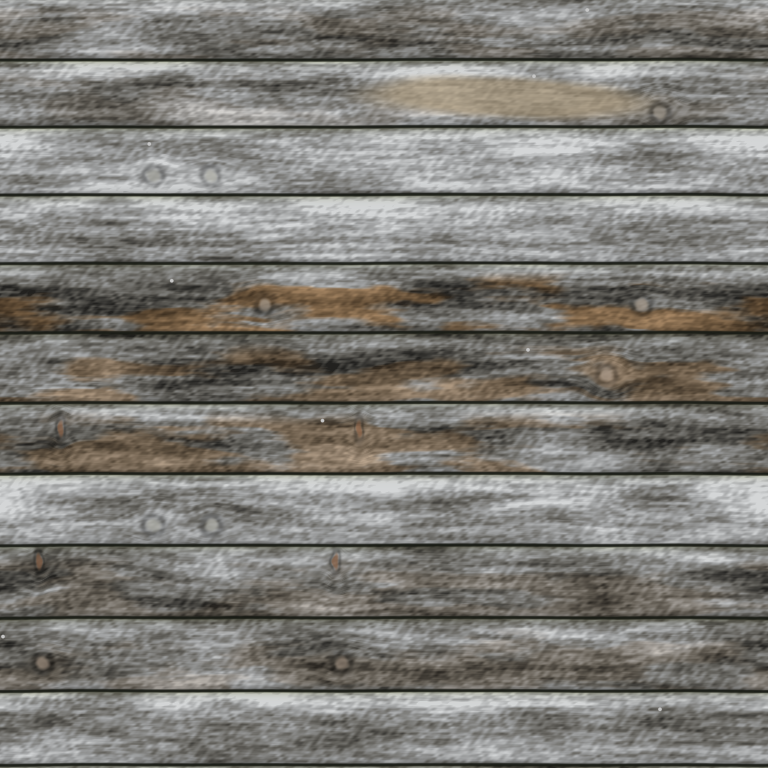
Reproduce this texture procedurally as a Shadertoy shader.

```glsl
// Weathered horizontal timber siding: eleven grey planks with grain, rust-brown stains and knots.
#define PLANKS 11
#define FIRST_SEAM 0.078
#define PLANK_HEIGHT 0.0868
#define HEIGHT_GROWTH 0.0005
#define SEAM_WIDTH 0.0019
#define BLOTCH_AMOUNT 0.62
#define STREAK_AMOUNT 0.44
#define PIT_AMOUNT 0.23
#define KNOT_SIZE 0.013
#define STAIN_COLOR vec3(0.50, 0.37, 0.23)
#define SEAM_COLOR vec3(0.10, 0.11, 0.085)

// Per plank, top to bottom: mean brightness and amount of brown stain.
const float TONE[PLANKS] = float[](0.48, 0.60, 0.62, 0.61, 0.43, 0.44, 0.46, 0.64, 0.46, 0.48, 0.60);
const float STAIN[PLANKS] = float[](0.15, 0.1, 0.0, 0.0, 0.95, 0.65, 0.6, 0.0, 0.2, 0.2, 0.0);

// Per plank knots: first x, height within plank, spacing to the second, redness (x below 0: none).
const vec4 KNOT[PLANKS] = vec4[](
    vec4(-1, 0, 0, 0), vec4(0.86, 0.8, 0, 0.2), vec4(0.2, 0.72, 0.075, 0),
    vec4(-1, 0, 0, 0), vec4(0.345, 0.6, 0.49, 0.3), vec4(0.79, 0.6, 0, 0.4),
    vec4(0.08, 0.37, 0.388, 1), vec4(0.2, 0.72, 0.075, 0), vec4(0.05, 0.22, 0.387, 1),
    vec4(0.055, 0.62, 0.39, 0.4), vec4(-1, 0, 0, 0));

float hash(vec2 p) {
    return fract(sin(dot(p, vec2(127.1, 311.7))) * 43758.5453);
}

// Value noise that wraps across the canvas width.
float noise(vec2 uv, vec2 freq, float seed) {
    vec2 p = uv * freq;
    vec2 cell = floor(p), f = fract(p);
    f = f * f * (3.0 - 2.0 * f);
    vec2 x = mod(vec2(cell.x, cell.x + 1.0), freq.x);
    vec2 offset = vec2(seed * 17.3, seed * 5.7);
    float low = mix(hash(vec2(x.x, cell.y) + offset), hash(vec2(x.y, cell.y) + offset), f.x);
    float high = mix(hash(vec2(x.x, cell.y + 1.0) + offset), hash(vec2(x.y, cell.y + 1.0) + offset), f.x);
    return mix(low, high, f.y);
}

float fbm(vec2 uv, vec2 freq, float seed) {
    float sum = 0.0, weight = 0.5;
    for (int i = 0; i < 4; i++) {
        sum += weight * noise(uv, freq, seed + float(i) * 0.37);
        freq *= 2.0;
        weight *= 0.5;
    }
    return sum / 0.9375;
}

void mainImage(out vec4 fragColor, in vec2 fragCoord) {
    vec2 uv = fragCoord / iResolution.xy;
    float pixel = 1.0 / iResolution.y;

    // Plank layout: seams drift apart quadratically towards the bottom.
    float depth = 1.0 - uv.y + 0.0016 * (noise(uv, vec2(9, 1), 90.0) - 0.5);
    float row = (sqrt(PLANK_HEIGHT * PLANK_HEIGHT + 4.0 * HEIGHT_GROWTH * (depth - FIRST_SEAM))
        - PLANK_HEIGHT) / (2.0 * HEIGHT_GROWTH);
    int plank = int(mod(floor(row) + 1.0, float(PLANKS)));
    float seed = float(plank) + 1.0;
    float height = PLANK_HEIGHT + 2.0 * HEIGHT_GROWTH * row;
    vec2 wood = vec2(uv.x, fract(row));

    // Knots bend the grain around them.
    vec4 knot = KNOT[plank];
    float core = 0.0, ring = 0.0, bend = 0.0;
    for (int i = 0; i < 2; i++) {
        vec2 d = vec2(wood.x - knot.x - float(i) * knot.z, (wood.y - knot.y) * height);
        d.x += 0.004 * (noise(wood, vec2(90, 9), seed) - 0.5);
        float r = length(d * mix(vec2(1), vec2(2.1, 0.8), step(0.9, knot.w))) / KNOT_SIZE;
        core = max(core, 1.0 - smoothstep(0.35, 0.85, r));
        ring = max(ring, exp(-9.0 * (r - 0.95) * (r - 0.95)));
        bend -= 0.6 * d.y / height * exp(-r * r * 0.25);
    }
    vec2 grain = wood + vec2(0.0, bend + 0.12 * (noise(wood, vec2(7, 2), seed + 20.0) - 0.5));

    // Weathering: broad blotches, long streaks and slanted pits.
    float blotch = fbm(grain, vec2(7, 2.5), seed + 30.0);
    float streak = fbm(grain, vec2(14, 13), seed + 45.0);
    float pits = noise(wood + vec2(0.07 * wood.y, 0), vec2(170, 24), seed + 60.0);
    float value = TONE[plank] + BLOTCH_AMOUNT * (blotch - 0.5)
        + STREAK_AMOUNT * (streak - 0.5) + PIT_AMOUNT * (pits - 0.5);
    value += 0.10 * exp(-pow((wood.y - 0.15) / 0.12, 2.0)) - 0.04 * smoothstep(0.2, 0.5, wood.y);
    value += 0.05 * smoothstep(0.65, 0.85, wood.y);
    value = clamp(value, 0.13, 0.84);
    vec3 color = value * mix(vec3(1.02, 1.0, 0.94), vec3(0.99, 1.0, 1.005), smoothstep(0.3, 0.65, value));

    // Brown stains gather in the lower part of the darker planks.
    float patches = fbm(grain, vec2(9, 4), seed + 75.0) + 0.18 * (wood.y - 0.5);
    float stain = STAIN[plank] * smoothstep(0.43, 0.62, patches) * smoothstep(0.1, 0.35, wood.y);
    color = mix(color, STAIN_COLOR * (0.35 + 1.35 * value), stain * 0.8);

    // One long bare tan patch on the second plank.
    vec2 bare = (wood - vec2(0.66, 0.58)) / vec2(0.21, 0.34);
    bare.y += 0.5 * (blotch - 0.5) - 0.2 * bare.x;
    float tan_patch = plank == 1 ? 1.0 - smoothstep(0.65, 1.1, length(bare)) : 0.0;
    color = mix(color, vec3(0.63, 0.57, 0.47) * (0.72 + 0.45 * value), tan_patch * 0.8);

    // Knot centres and dark outlines.
    vec3 knot_color = mix(vec3(0.66, 0.66, 0.63), vec3(0.52, 0.37, 0.27), knot.w);
    color *= 1.0 - 0.25 * ring;
    color = mix(color, knot_color * (0.75 + 0.5 * streak), core * 0.75);

    // A small pale nail head on some planks.
    vec2 nail = vec2(wood.x - hash(vec2(seed, 3.0)), (wood.y - 0.25) * height);
    float head = 1.0 - smoothstep(0.0014, 0.0014 + 1.5 * pixel, length(nail));
    color = mix(color, vec3(0.78), head * step(0.45, hash(vec2(seed, 8.0))));

    // Seams: dark gap, broad shadow above it and a thin mossy edge below.
    float below = wood.y * height, above = (1.0 - wood.y) * height;
    color *= 1.0 - 0.42 * exp(-above / 0.004);
    color = mix(color, color * vec3(0.72, 0.73, 0.58), exp(-below / 0.004));
    float gap = 1.0 - smoothstep(SEAM_WIDTH - pixel, SEAM_WIDTH + pixel, min(below, above));
    color = mix(color, SEAM_COLOR, gap * 0.92);

    fragColor = vec4(color, 1.0);
}
```
